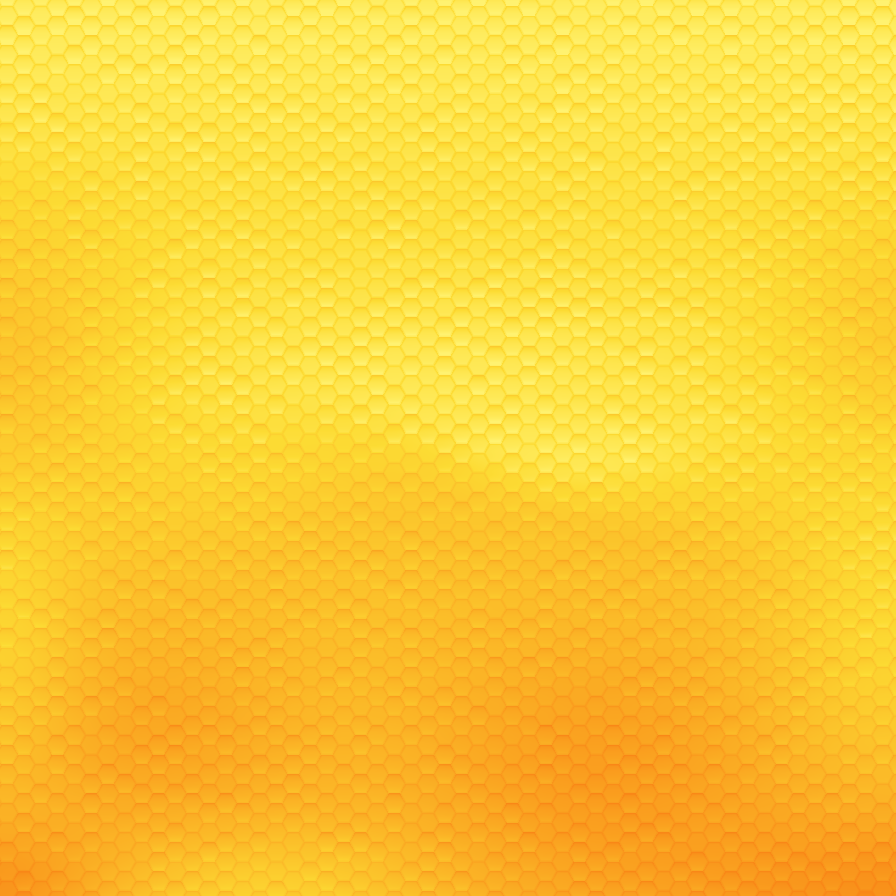
This background is drawn by a Shadertoy shader. Its source:

```glsl
const float CELL = 0.0217;                 // height of one hexagon
const vec2 CELL_ORIGIN = vec2(0.4965, 0.505);
const float SEAM_WIDTH = 0.06;             // in cell heights
const float SEAM_DEPTH = 0.046;
const float RELIEF_MIN = 0.012;
const float RELIEF_MAX = 0.078;
const float RELIEF_LIFT = 0.008;           // offsets the darkening by the seams

const float AMBER_TONE = 0.53;
const float GOLD_TONE = 0.86;
const float LEMON_TONE = 0.95;
const vec3 AMBER = vec3(0.975, 0.53, 0.09);
const vec3 GOLD = vec3(0.99, 0.86, 0.20);
const vec3 LEMON = vec3(1.0, 0.95, 0.44);

float hash(vec2 p) {
    p = fract(p * vec2(0.1031, 0.1137));
    p += dot(p, p.yx + 33.33);
    return fract((p.x + p.y) * p.x * 91.7);
}

float glow(vec2 p, vec2 centre, vec2 radius) {
    vec2 d = (p - centre) / radius;
    return exp(-dot(d, d));
}

// Brightness of the backdrop, from amber to lemon
float backdropTone(vec2 p) {
    float upper = mix(0.868, 0.918, smoothstep(0.72, 1.0, p.y));
    float lower = mix(0.685, 0.765, smoothstep(0.1, 0.45, p.y));

    // Wave between the halves, crisp near the middle and soft at the sides
    float bump = (p.x - 0.42) / 0.14;
    float wave = 0.447 + 0.045 * exp(-bump * bump);
    float softness = mix(0.045, 0.14, smoothstep(0.05, 0.4, abs(p.x - 0.6)));
    float tone = mix(lower, upper, smoothstep(-softness, softness, p.y - wave));

    // Light and shade around the wave
    tone += 0.035 * glow(p, vec2(0.50, 0.59), vec2(0.32, 0.11));
    tone += 0.025 * glow(p, vec2(0.65, 0.48), vec2(0.14, 0.05));
    tone -= 0.110 * glow(p, vec2(0.00, 0.60), vec2(0.14, 0.16));
    tone -= 0.080 * glow(p, vec2(1.00, 0.62), vec2(0.13, 0.13));

    // Yellow sides and amber pools below
    tone += 0.095 * glow(p, vec2(0.00, 0.29), vec2(0.09, 0.17));
    tone += 0.110 * glow(p, vec2(1.00, 0.28), vec2(0.14, 0.17));
    tone -= 0.045 * glow(p, vec2(0.17, 0.19), vec2(0.12, 0.10));
    tone += 0.020 * glow(p, vec2(0.40, 0.20), vec2(0.10, 0.14));
    tone -= 0.075 * glow(p, vec2(0.67, 0.14), vec2(0.16, 0.13));

    // Bottom edge
    tone += 0.120 * glow(p, vec2(0.30, 0.00), vec2(0.18, 0.07));
    tone -= 0.120 * glow(p, vec2(0.00, 0.00), vec2(0.11, 0.07));
    tone -= 0.130 * glow(p, vec2(1.00, 0.00), vec2(0.25, 0.09));
    return tone;
}

// Offset from the nearest hexagon centre (xy) and its lattice position (zw)
vec4 hexCell(vec2 p) {
    vec2 pitch = vec2(sqrt(3.0), 1.0);
    vec2 idA = floor(p / pitch + 0.5);
    vec2 idB = floor(p / pitch) + 0.5;
    vec2 a = p - idA * pitch;
    vec2 b = p - idB * pitch;
    return dot(a, a) < dot(b, b) ? vec4(a, idA) : vec4(b, idB);
}

// Tilted facets with bright lower rims and fine dark seams
float hexRelief(vec2 p, float pixel) {
    vec4 cell = hexCell(p);
    vec2 q = abs(cell.xy);
    float edge = 0.5 - max(q.y, 0.5 * q.y + 0.8660 * q.x);
    float tilt = mix(RELIEF_MIN, RELIEF_MAX, hash(cell.zw * 2.0 + 200.0));
    float slope = -2.0 * cell.y;
    float facet = tilt * slope * (0.4 + 0.6 * abs(slope));
    float seam = 1.0 - smoothstep(0.0, SEAM_WIDTH + pixel, edge);
    return facet + RELIEF_LIFT - SEAM_DEPTH * seam;
}

vec3 honeyColor(float tone) {
    vec3 warm = mix(AMBER, GOLD, clamp((tone - AMBER_TONE) / (GOLD_TONE - AMBER_TONE), 0.0, 1.0));
    return mix(warm, LEMON, clamp((tone - GOLD_TONE) / (LEMON_TONE - GOLD_TONE), 0.0, 1.0));
}

void mainImage(out vec4 fragColor, in vec2 fragCoord) {
    vec2 uv = fragCoord / iResolution.xy;
    vec2 hexPoint = (fragCoord - CELL_ORIGIN * iResolution.xy) / (iResolution.y * CELL);
    float pixel = 1.0 / (iResolution.y * CELL);

    float tone = backdropTone(uv) + hexRelief(hexPoint, pixel);
    fragColor = vec4(honeyColor(tone), 1.0);
}
```
